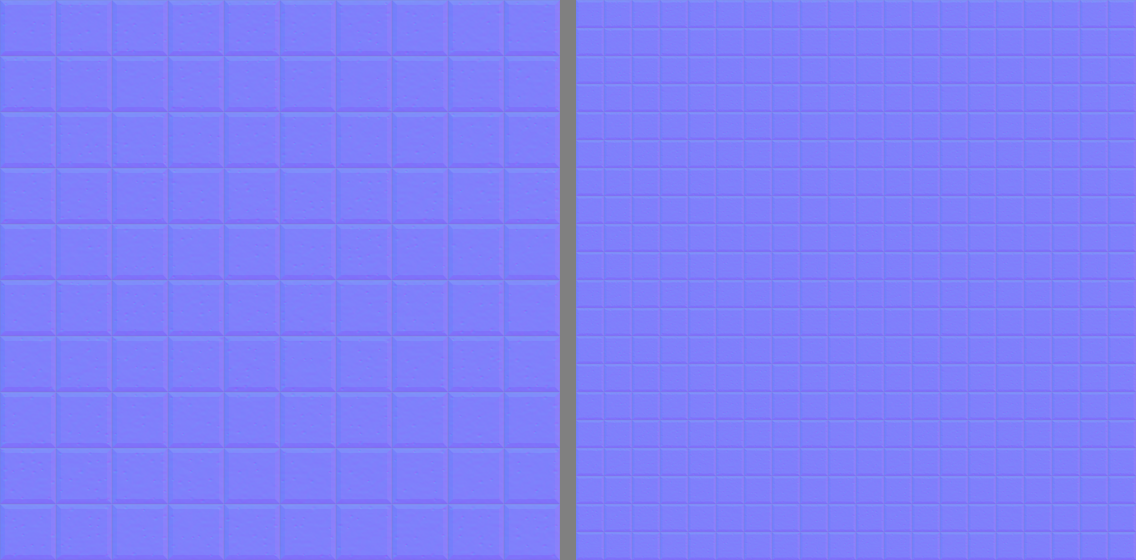
Left, the tile; right, the same tile 2 across and 2 down.
This texture map is drawn by a WebGL 1 fragment shader. Its source:

```glsl
precision highp float;

uniform vec2 u_resolution;

const float TILES = 10.0;
const float BEVEL_WIDTH = 0.087;       // fraction of one tile
const float GROOVE_HALF_WIDTH = 0.0065;
const vec2 BEVEL_TILT = vec2(0.085, 0.11);
const vec3 GROOVE_COLOR = vec3(0.50, 0.49, 0.84);

float hash(vec2 p, float seed) {
  vec3 q = fract(vec3(p.xyx) * 0.1031 + seed * 0.137);
  q += dot(q, q.yzx + 33.33);
  return fract((q.x + q.y) * q.z);
}

// Value noise that wraps over the unit square
float wrappedNoise(vec2 uv, vec2 cells, float seed) {
  vec2 p = uv * cells;
  vec2 i = floor(p);
  vec2 f = fract(p);
  vec2 w = f * f * (3.0 - 2.0 * f);
  vec2 lo = mod(i, cells);
  vec2 hi = mod(i + 1.0, cells);
  float bottom = mix(hash(lo, seed), hash(vec2(hi.x, lo.y), seed), w.x);
  float top = mix(hash(vec2(lo.x, hi.y), seed), hash(hi, seed), w.x);
  return mix(bottom, top, w.y);
}

// Sparse small dents, at most one per grid cell
float dents(vec2 uv, float cells, float density, float seed) {
  vec2 p = uv * cells;
  vec2 id = mod(floor(p), cells);
  vec2 jitter = vec2(hash(id, seed), hash(id, seed + 1.0));
  vec2 center = 0.3 + 0.4 * jitter;
  float radius = mix(0.14, 0.28, hash(id, seed + 2.0));
  float present = step(hash(id, seed + 3.0), density);
  float dist = length((fract(p) - center) * vec2(0.8, 1.1));
  return present * (1.0 - smoothstep(0.0, radius, dist));
}

float surfaceHeight(vec2 uv) {
  float grain = 0.065 * wrappedNoise(uv, vec2(110.0, 170.0), 1.0);
  grain += 0.035 * wrappedNoise(uv, vec2(230.0, 260.0), 2.0);
  grain += 0.050 * wrappedNoise(uv, vec2(40.0, 60.0), 3.0);
  return grain - 0.13 * dents(uv, 60.0, 0.32, 4.0);
}

// Surface tilt, weighted towards light from the upper left
vec2 surfaceTilt(vec2 uv, float reach) {
  vec2 dx = vec2(reach, 0.0);
  vec2 dy = vec2(0.0, reach);
  vec2 tilt = vec2(surfaceHeight(uv - dx) - surfaceHeight(uv + dx),
                   surfaceHeight(uv - dy) - surfaceHeight(uv + dy));
  vec2 diagonal = vec2(0.5, -0.5) * (tilt.x - tilt.y);
  return mix(tilt, diagonal, 0.45);
}

// Outward direction of the nearest tile side, mitred at the corners
vec2 sideDirection(vec2 q, float blur) {
  vec2 a = abs(q);
  float horizontal = smoothstep(-blur, blur, a.x - a.y);
  return sign(q) * vec2(horizontal, 1.0 - horizontal);
}

vec3 encodeNormal(vec2 tilt) {
  return normalize(vec3(tilt, 1.0)) * 0.5 + 0.5;
}

void main() {
  vec2 uv = gl_FragCoord.xy / u_resolution;
  float pixel = TILES / min(u_resolution.x, u_resolution.y);
  vec2 tile = floor(uv * TILES);
  vec2 q = fract(uv * TILES) - 0.5;
  float edge = 0.5 - max(abs(q.x), abs(q.y));

  // Bevelled sides with a steeper lip at the joint
  vec2 side = sideDirection(q, pixel * 0.6);
  float bevel = 1.0 - smoothstep(BEVEL_WIDTH - pixel * 0.6, BEVEL_WIDTH + pixel * 0.6, edge);
  float lip = exp(-edge * edge / 0.0005);
  vec2 tilt = side * (BEVEL_TILT * bevel + 0.07 * lip);

  // Grain, dents and a faint lean of each tile
  tilt += surfaceTilt(uv, 0.0014);
  tilt += 0.008 * (vec2(hash(tile, 8.0), hash(tile, 9.0)) - 0.5);

  // Thin joint between tiles
  float groove = clamp((GROOVE_HALF_WIDTH - edge) / pixel + 0.5, 0.0, 1.0);
  float wear = mix(0.75, 1.0, wrappedNoise(uv, vec2(30.0), 10.0));
  vec3 color = mix(encodeNormal(tilt), GROOVE_COLOR, groove * wear);
  gl_FragColor = vec4(color - vec3(0.0, 0.0, 0.015), 1.0);
}
```
